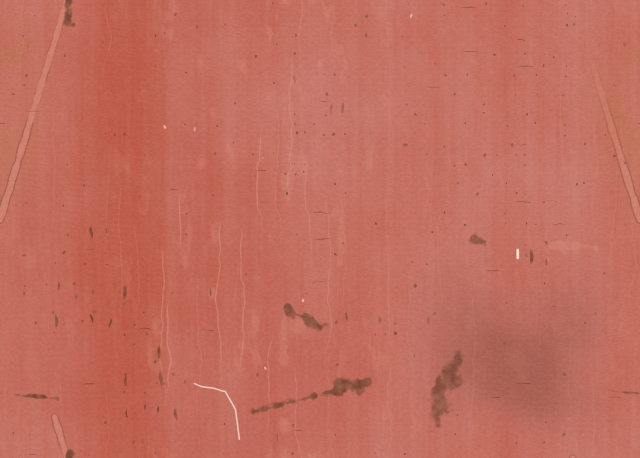
Give the GLSL for this texture, as a Shadertoy shader.

```glsl
// Weathered red paint on sheet metal: sun-bleached vertical bands, pale runs,
// raised weld seams, rust chips and scrapes. Every layer is built from noise
// and distances that wrap on the unit square, so the result tiles.

const vec2 ASPECT = vec2(1.4, 1.0);

float hash(vec2 p) {
    return fract(sin(dot(p, vec2(127.1, 311.7))) * 43758.5453);
}

// Value noise with n whole cells across the canvas
float noise(vec2 uv, vec2 n) {
    vec2 p = uv * n, i = floor(p), f = fract(p), e = vec2(1, 0);
    f = f * f * (3.0 - 2.0 * f);
    vec2 seed = n * 0.37;
    float low = mix(hash(mod(i, n) + seed), hash(mod(i + e, n) + seed), f.x);
    float high = mix(hash(mod(i + e.yx, n) + seed), hash(mod(i + 1.0, n) + seed), f.x);
    return mix(low, high, f.y);
}

float fbm(vec2 uv, vec2 n) {
    float sum = 0.0, amp = 0.5;
    for (int k = 0; k < 4; k++) {
        sum += amp * noise(uv, n);
        n *= 2.0;
        amp *= 0.5;
    }
    return sum / 0.9375;
}

float cover(float d, float w) {
    float px = 0.8 / iResolution.y;
    return 1.0 - smoothstep(max(w - px, 0.0), w + px, d);
}

// Smooth window rising over a..b and falling over c..d
float band(float x, float a, float b, float c, float d) {
    return smoothstep(a, b, x) * (1.0 - smoothstep(c, d, x));
}

// Distance to a segment on the wrapped canvas
float stroke(vec2 uv, vec2 a, vec2 b) {
    vec2 p = (fract(uv - 0.5 * (a + b) + 0.5) - 0.5) * ASPECT;
    vec2 h = 0.5 * (b - a) * ASPECT;
    return length(p - h * clamp(dot(p, h) / dot(h, h), -1.0, 1.0));
}

// Ragged scrape of half width w
float scrape(vec2 uv, vec2 a, vec2 b, float w) {
    float ragged = fbm(uv, vec2(60, 36)) - 0.42;
    return 1.0 - smoothstep(0.35 * w, w, stroke(uv, a, b) + 2.6 * w * ragged);
}

// One jittered chip per cell, kept where its hash falls under amount
float chips(vec2 uv, vec2 n, vec2 size, float amount) {
    vec2 p = uv * n, id = mod(floor(p), n);
    vec2 spot = 0.35 + 0.3 * vec2(hash(id + 3.1), hash(id + 8.7));
    vec2 radius = size * (0.4 + 0.6 * hash(id + 5.3));
    float keep = smoothstep(0.0, 0.05, amount - hash(id + n));
    return keep * (1.0 - smoothstep(0.5, 1.2, length((fract(p) - spot) / radius)));
}

// Thin wavering drips, one per column
float runs(vec2 uv, float n) {
    float x = uv.x + 0.012 * (noise(uv, vec2(9, 14)) - 0.5) + 0.004 * (noise(uv, vec2(20, 55)) - 0.5);
    float id = mod(floor(x * n), n);
    float d = abs(fract(x * n) - 0.2 - 0.6 * hash(vec2(id, n))) / n * ASPECT.x;
    float t = fract(0.9 - 0.45 * hash(vec2(id, 7.0)) - uv.y);
    float len = 0.12 + 0.35 * hash(vec2(id, 3.0));
    return cover(d, 0.0011) * band(t, 0.0, 0.03, 0.6 * len, len) * hash(vec2(id, 11.0));
}

void mainImage(out vec4 fragColor, in vec2 fragCoord) {
    vec2 uv = fragCoord / iResolution.xy;
    float side = abs(fract(uv.x + 0.5) - 0.5);
    float mottle = fbm(uv, vec2(6, 5));
    float blotch = fbm(uv, vec2(22, 16));
    float grain = noise(uv, vec2(400, 286)) - 0.5;
    vec2 warped = uv + 0.006 * (vec2(noise(uv, vec2(70, 50)), noise(uv, vec2(80, 56))) - 0.5);

    // Faded paint: a red panel on the left, bleached pink elsewhere
    float low = 0.5 - 0.5 * cos(6.28318 * (uv.y + 0.15));
    float pink = 0.66 - 0.5 * band(uv.x, 0.05, 0.14, 0.25, 0.275);
    pink -= 0.24 * low * band(uv.x, 0.24, 0.32, 0.52, 0.75);
    pink += 0.45 * (mottle - 0.5) + 0.25 * (blotch - 0.5);
    pink += 0.26 * (noise(uv, vec2(28, 1)) - 0.5) + 0.2 * (noise(uv, vec2(110, 3)) - 0.5);
    vec3 col = mix(vec3(0.742, 0.36, 0.29), vec3(0.785, 0.492, 0.445), clamp(pink, 0.0, 1.1));

    // Ochre stain at the sides and brown grime low on the right
    float ochre = (1.0 - smoothstep(0.01, 0.11, side)) * band(uv.y, 0.5, 0.8, 0.85, 1.0);
    col = mix(col, vec3(0.74, 0.45, 0.32), 0.7 * ochre * smoothstep(0.3, 0.65, blotch));
    float grime = band(uv.x, 0.6, 0.78, 0.85, 1.0) * band(uv.y, 0.0, 0.15, 0.25, 0.5);
    col = mix(col, vec3(0.66, 0.38, 0.33), grime * smoothstep(0.2, 0.75, mottle));

    // Pale runs and scuffs
    float zone = mix(0.3, 1.0, band(uv.x, 0.15, 0.28, 0.5, 0.7));
    float pale = zone * (runs(uv, 34.0) + runs(uv + 0.37, 21.0));
    pale += 0.5 * zone * smoothstep(0.62, 0.8, fbm(uv, vec2(45, 14)));
    pale += 0.6 * scrape(uv, vec2(0.86, 0.463), vec2(0.93, 0.461), 0.012);
    col = mix(col, vec3(0.85, 0.57, 0.49), 0.6 * clamp(pale, 0.0, 1.0));

    // Weld seams meeting at the side edge, the right one fading upward
    float wobble = 0.004 * (noise(uv, vec2(40, 60)) - 0.5);
    float seam = min(stroke(vec2(side, uv.y), vec2(0.0, 0.52), vec2(0.105, 1.0)),
                     stroke(uv, vec2(0.105, 0.0), vec2(0.085, 0.09))) + wobble;
    float strength = uv.x < 0.5 ? 1.0 : 1.0 - smoothstep(0.55, 0.98, uv.y);
    col = mix(col, vec3(0.5, 0.29, 0.23), 0.45 * strength * cover(abs(seam - 0.0075), 0.0015) * smoothstep(0.35, 0.6, blotch));
    col = mix(col, vec3(0.82, 0.52, 0.45), 0.75 * strength * cover(seam, 0.0062));

    // Rust: chips gather low down, specks lie everywhere, scrapes are larger
    float cluster = smoothstep(0.35, 0.65, fbm(uv + 0.31, vec2(7, 4)));
    float lower = band(uv.y, 0.02, 0.12, 0.3, 0.58);
    float rust = chips(warped, vec2(38, 15), vec2(0.13, 0.28), 0.03 + 0.42 * lower * cluster);
    rust = max(rust, 0.8 * chips(warped, vec2(64, 46), vec2(0.16, 0.2), 0.05 + 0.12 * cluster));
    rust = max(rust, 0.7 * chips(warped + 0.43, vec2(22, 40), vec2(0.3, 0.07), 0.06));
    rust = max(rust, scrape(uv, vec2(0.397, 0.1), vec2(0.573, 0.166), 0.011));
    rust = max(rust, scrape(uv, vec2(0.53, 0.158), vec2(0.555, 0.155), 0.022));
    rust = max(rust, scrape(uv, vec2(0.738, 0.478), vec2(0.76, 0.472), 0.014));
    rust = max(rust, scrape(uv, vec2(0.45, 0.325), vec2(0.5, 0.287), 0.014));
    rust = max(rust, 0.8 * scrape(uv, vec2(0.715, 0.22), vec2(0.682, 0.1), 0.028));
    rust = max(rust, scrape(uv, vec2(-0.05, 0.147), vec2(0.09, 0.13), 0.007));
    rust = max(rust, scrape(uv, vec2(0.107, 1.01), vec2(0.103, 0.95), 0.013));
    vec3 rustColor = mix(vec3(0.4, 0.23, 0.18), vec3(0.57, 0.37, 0.27), noise(uv, vec2(130, 90)));
    col = mix(col, rustColor, 0.8 * rust);

    // Bare white flakes and a stray thread
    float white = cover(stroke(uv, vec2(0.809, 0.437), vec2(0.809, 0.454)), 0.0028);
    white = max(white, chips(warped, vec2(18, 13), vec2(0.05, 0.07), 0.03));
    vec2 bent = uv + vec2(0.0, 0.012 * (noise(uv, vec2(60, 1)) - 0.5));
    float thread = min(stroke(bent, vec2(0.304, 0.158), vec2(0.352, 0.146)),
                   min(stroke(bent, vec2(0.352, 0.146), vec2(0.368, 0.105)),
                       stroke(bent, vec2(0.368, 0.105), vec2(0.374, 0.04))));
    white = max(white, 0.85 * cover(thread, 0.0014));
    col = mix(col, vec3(0.93, 0.89, 0.85), white);

    fragColor = vec4(col + 0.035 * grain, 1.0);
}
```
